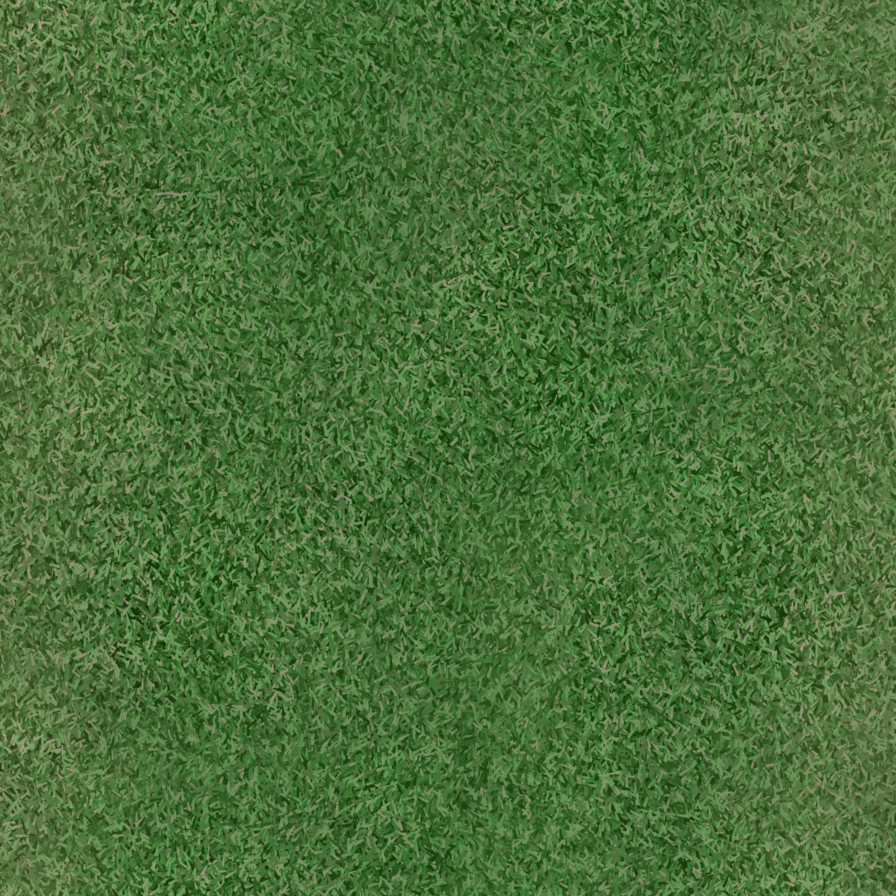
Give the GLSL for this texture, as a Shadertoy shader.

```glsl
// Dense mown lawn: short blades in mixed greens with soft, drier and denser patches.

const float CELLS = 104.0;        // blade cells across the canvas
const int   LAYERS = 6;           // overlapping coats of blades
const float HALF_LENGTH = 0.62;   // blade size, in cells
const float HALF_WIDTH = 0.17;
const float SOFTNESS = 0.13;
const float LEAN_FIELD = 1.5;     // shared lean of nearby blades, radians
const float LEAN_RANDOM = 1.3;    // own lean of each blade, radians
const float CONTRAST = 1.3;
const float STRAW_SHARE = 0.03;

const vec3 MEAN_GREEN = vec3(0.304, 0.455, 0.236);
const vec3 SOIL = vec3(0.17, 0.31, 0.11);
const vec3 STRAW = vec3(0.50, 0.54, 0.40);
const vec3 DRY_TINT = vec3(0.075, 0.025, 0.045);

const vec3 GREENS[6] = vec3[6](
    vec3(0.33, 0.45, 0.25), vec3(0.22, 0.38, 0.16), vec3(0.38, 0.55, 0.31),
    vec3(0.27, 0.47, 0.22), vec3(0.45, 0.55, 0.36), vec3(0.16, 0.30, 0.10));
const float SHARES[6] = float[6](0.24, 0.22, 0.18, 0.17, 0.11, 0.08);

float hash(vec2 p) {
    return fract(sin(dot(p, vec2(127.1, 311.7))) * 43758.5453);
}

float valueNoise(vec2 p) {
    vec2 i = floor(p), f = fract(p);
    f = f * f * (3.0 - 2.0 * f);
    return mix(mix(hash(i), hash(i + vec2(1, 0)), f.x),
               mix(hash(i + vec2(0, 1)), hash(i + vec2(1, 1)), f.x), f.y);
}

float patches(vec2 p) {
    return 0.6 * valueNoise(p) + 0.4 * valueNoise(p * 2.3 + 17.0);
}

// Picks a green according to its share of the area
vec3 pickGreen(float pick) {
    vec3 color = GREENS[0];
    float reached = 0.0;
    for (int i = 0; i < 6; i++) {
        color = mix(color, GREENS[i], step(reached, pick));
        reached += SHARES[i];
    }
    return color;
}

// Distance to a tapered blade centred at the origin
float bladeDistance(vec2 p, float angle, float halfLength) {
    vec2 along = vec2(sin(angle), cos(angle));
    float t = clamp(dot(p, along), -halfLength, halfLength);
    float taper = mix(1.0, 0.55, 0.5 + 0.5 * t / halfLength);
    return length(p - along * t) - HALF_WIDTH * taper;
}

void mainImage(out vec4 fragColor, in vec2 fragCoord) {
    vec2 uv = fragCoord / iResolution.y;
    float edge = max(SOFTNESS, 0.6 * CELLS / iResolution.y);
    float lean = (patches(uv * 14.0 + 5.0) - 0.5) * LEAN_FIELD;
    vec3 color = SOIL;

    // Coats of blades, each on its own shifted grid
    for (int layer = 0; layer < LAYERS; layer++) {
        float id = float(layer);
        vec2 p = uv * CELLS + vec2(0.37, 0.61) * id;
        vec2 home = floor(p);
        for (int y = -1; y <= 1; y++) {
            for (int x = -1; x <= 1; x++) {
                vec2 cell = home + vec2(x, y);
                vec2 seed = cell + 19.7 * id;
                vec2 root = cell + vec2(hash(seed + 3.1), hash(seed + 47.3));
                float angle = lean + (hash(seed + 81.9) - 0.5) * 2.0 * LEAN_RANDOM;
                float size = HALF_LENGTH * mix(0.6, 1.0, hash(seed + 29.4));
                float d = bladeDistance(p - root, angle, size);
                vec3 blade = pickGreen(hash(seed + 63.8));
                blade = mix(blade, STRAW, step(hash(seed + 95.2), STRAW_SHARE));
                color = mix(color, blade, 1.0 - smoothstep(-edge, edge, d));
            }
        }
    }

    // Crisp and matted areas
    float crisp = mix(0.7, 1.3, patches(uv * 7.0 + 31.0));
    color = MEAN_GREEN + (color - MEAN_GREEN) * CONTRAST * crisp;

    // Drier side margins, lusher middle and faint mottling
    float margin = smoothstep(0.22, 0.5, abs(uv.x - 0.5 * iResolution.x / iResolution.y));
    float dryness = margin + 0.7 * (patches(uv * 6.0 + 53.0) - 0.5) - 0.3;
    color += DRY_TINT * dryness;
    color *= 1.0 + 0.14 * (patches(uv * 9.0 + 71.0) - 0.5);

    fragColor = vec4(clamp(color, 0.0, 1.0), 1.0);
}
```
